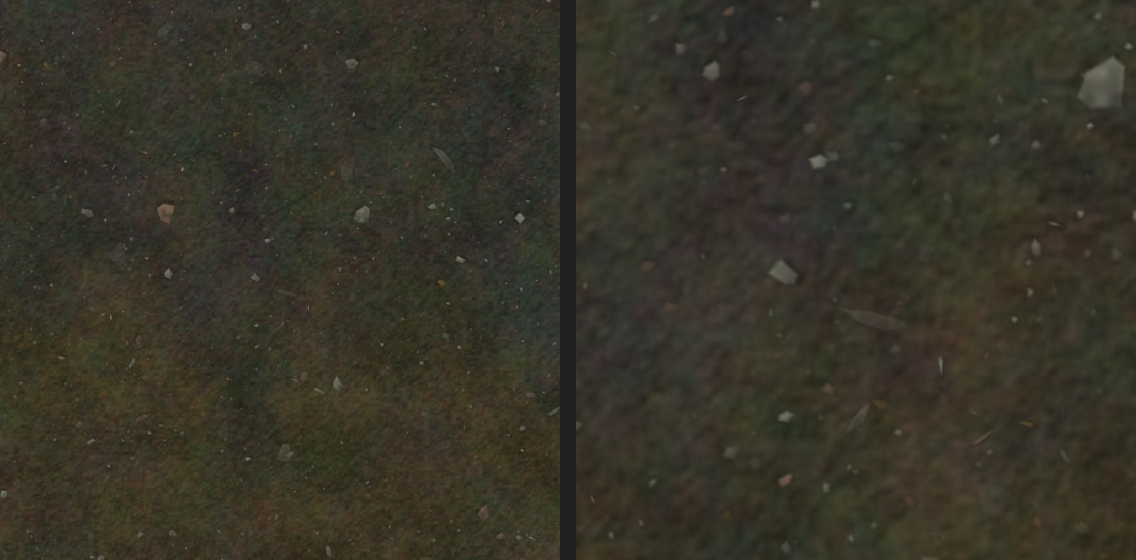
Left, the full canvas; right, a detail of the centre.
Reproduce this texture procedurally as a three.js fragment shader.

```glsl
// Dark damp soil: grey-green earth above fading to olive brown below.
// Layered value noise gives mottling and grit; jittered cells scatter
// angular stones, slivers and specks that are partly sunk in the ground.

#define EARTH_TOP vec3(0.200, 0.195, 0.160)
#define EARTH_LOW vec3(0.232, 0.212, 0.143)
#define STONE_GREY vec3(0.46, 0.46, 0.41)
#define STONE_TAN vec3(0.42, 0.34, 0.21)
#define STONE_PINK vec3(0.42, 0.34, 0.28)
#define MOTTLE 0.42
#define GRIT 0.50
#define RELIEF 0.26
#define TINT 0.050
#define EDGE_SOFTNESS 0.0017
#define LIGHT_DIR vec2(-0.5, 0.85)

varying vec2 vUv;

float hash(vec2 p) {
  vec3 q = fract(vec3(p.xyx) * 0.1031);
  q += dot(q, q.yzx + 33.33);
  return fract((q.x + q.y) * q.z);
}

float noise(vec2 p) {
  vec2 cell = floor(p);
  vec2 f = fract(p);
  f = f * f * (3.0 - 2.0 * f);
  float low = mix(hash(cell), hash(cell + vec2(1.0, 0.0)), f.x);
  float high = mix(hash(cell + vec2(0.0, 1.0)), hash(cell + 1.0), f.x);
  return mix(low, high, f.y);
}

float fbm(vec2 p) {
  float sum = 0.0;
  float weight = 0.5;
  for (int i = 0; i < 4; i++) {
    sum += weight * noise(p);
    p = mat2(1.6, 1.2, -1.2, 1.6) * p + 17.3;
    weight *= 0.5;
  }
  return sum / 0.9375;
}

// Soil colour: vertical gradient, hue patches, mottling, lit grit.
vec3 soil(vec2 uv) {
  float depth = uv.y + 0.7 * (fbm(uv * 5.0 + 3.0) - 0.5);
  vec3 color = mix(EARTH_LOW, EARTH_TOP, smoothstep(0.2, 0.62, depth));

  float redGreen = fbm(uv * 11.0 + 41.0) + 0.6 * noise(uv * 75.0 + 9.0) - 0.8;
  float blueYellow = fbm(uv * 9.0 + 87.0) + 0.5 * noise(uv * 60.0 + 5.0) - 0.75;
  color += TINT * (redGreen * vec3(1.0, -0.5, 0.1) + blueYellow * vec3(-0.5, -0.2, 1.0));

  float mottle = fbm(uv * 14.0 + 61.0) - 0.5;
  float grit = fbm(uv * 105.0 + 23.0) - 0.5;
  vec2 lightStep = LIGHT_DIR * 0.0028;
  float relief = noise(uv * 185.0) - noise((uv + lightStep) * 185.0);
  return color * (1.0 + MOTTLE * mottle + GRIT * grit + RELIEF * relief);
}

// Signed distance to a convex chip bounded by randomly placed sides.
float chipDistance(vec2 p, float radius, vec2 seed) {
  float d = -radius;
  for (int i = 0; i < 6; i++) {
    float k = float(i);
    float angle = 1.0472 * (k + 0.7 * hash(seed + k * 3.1));
    float side = radius * mix(0.55, 1.1, hash(seed + k * 5.7 + 11.0));
    d = max(d, dot(p, vec2(cos(angle), sin(angle))) - side);
  }
  return d;
}

// Scatters one size class of stones over the ground.
vec3 scatter(vec3 ground, vec2 uv, float cells, float density, float size, float seed) {
  vec2 home = floor(uv * cells);
  for (int y = -1; y <= 1; y++) {
    for (int x = -1; x <= 1; x++) {
      vec2 id = home + vec2(float(x), float(y)) + seed;
      if (hash(id) > density) continue;
      vec2 center = id - seed + vec2(hash(id + 7.0), hash(id + 13.0));
      vec2 p = uv - center / cells;

      float turn = 6.2832 * hash(id + 19.0);
      vec2 q = mat2(cos(turn), sin(turn), -sin(turn), cos(turn)) * p;
      bool sliver = hash(id + 29.0) > 0.88;
      q *= sliver ? vec2(0.6, 2.3) : vec2(0.85, 1.15);

      float spread = hash(id + 37.0);
      float radius = size * mix(0.35, 1.0, spread * spread);
      float d = chipDistance(q, radius, id);
      float shade = chipDistance(q + 0.3 * radius, radius, id);

      float kind = hash(id + 43.0);
      vec3 color = mix(STONE_GREY, kind > 0.85 ? STONE_TAN : STONE_PINK, step(0.68, kind));
      float facet = dot(p, LIGHT_DIR) / radius;
      color *= 0.9 + 0.16 * facet + 0.35 * (noise(uv * 130.0 + id) - 0.5);

      float exposure = hash(id + 53.0);
      float opacity = mix(0.12, 1.0, exposure * exposure);
      float shadow = smoothstep(2.0 * EDGE_SOFTNESS, -EDGE_SOFTNESS, shade);
      float cover = smoothstep(EDGE_SOFTNESS, -EDGE_SOFTNESS, d);
      ground *= 1.0 - 0.22 * opacity * shadow;
      ground = mix(ground, color, opacity * cover);
    }
  }
  return ground;
}

void main() {
  vec3 color = soil(vUv);
  color = scatter(color, vUv, 80.0, 0.22, 0.0038, 211.0);
  color = scatter(color, vUv, 30.0, 0.24, 0.0075, 307.0);
  color = scatter(color, vUv, 9.0, 0.32, 0.0230, 401.0);
  gl_FragColor = vec4(color, 1.0);
}
```
